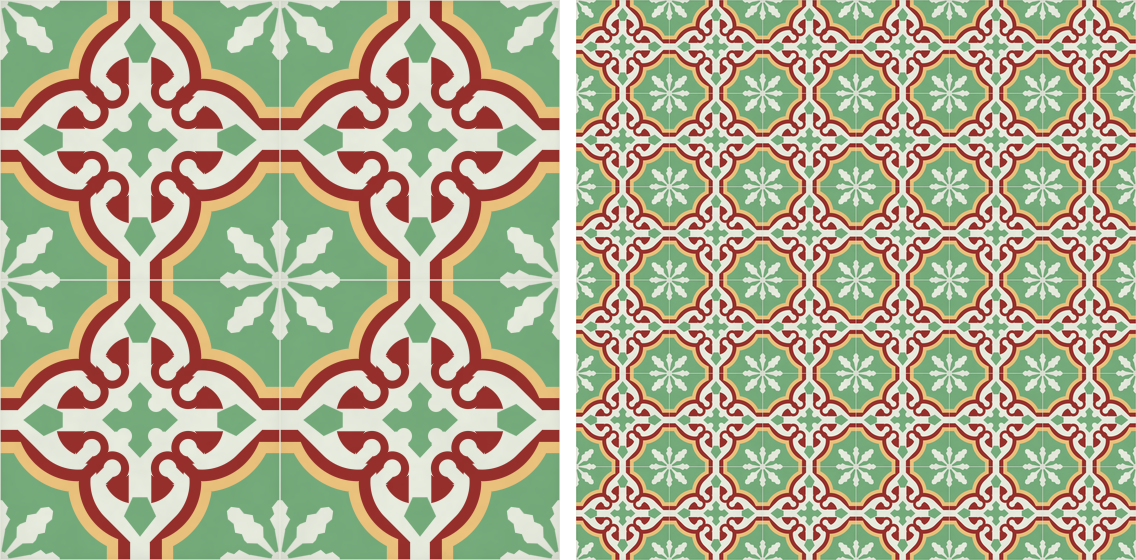
Left, the tile; right, the same tile 3 across and 3 down.
Give the GLSL for this pattern, as a WebGL 1 fragment shader.

```glsl
precision highp float;
// Encaustic cement tiles: a quatrefoil of red and yellow bands with curled
// leaves, a central cross and a corner snowflake. Each tile is folded into one
// eighth, and its shapes are layered as signed distances with wrapping mottle.

uniform vec2 u_resolution;

const float TILES = 2.0;            // tiles across and down
const float HALF_TILE = 192.0;      // design units from tile centre to edge
const vec3 WHITE  = vec3(0.90, 0.915, 0.865);
const vec3 GREEN  = vec3(0.455, 0.665, 0.480);
const vec3 RED    = vec3(0.585, 0.185, 0.170);
const vec3 YELLOW = vec3(0.915, 0.755, 0.485);
const vec3 GROUT  = vec3(0.90, 0.92, 0.87);
const vec2 LOBE = vec2(85.0, 0.0);  // centre of a quatrefoil lobe
const vec2 CURL = vec2(66.0, 38.0); // centre of a curl
const float WHITE_RADIUS = 68.0;
const float RED_RADIUS = 84.0;
const float YELLOW_RADIUS = 99.0;
const float GROUT_HALF = 0.9;
const float MOTTLE = 0.035;
const float MOTTLE_CELLS = 24.0;    // noise cells across the canvas

float hash(vec2 p) {
  return fract(sin(dot(p, vec2(127.1, 311.7))) * 43758.5453);
}

float wrappedNoise(vec2 p, float period) {
  vec2 i = floor(p), f = fract(p);
  f = f * f * (3.0 - 2.0 * f);
  vec2 a = mod(i, period), b = mod(i + 1.0, period);
  return mix(mix(hash(a), hash(vec2(b.x, a.y)), f.x),
             mix(hash(vec2(a.x, b.y)), hash(b), f.x), f.y);
}

float capsule(vec2 p, vec2 a, vec2 b, float radius) {
  vec2 ab = b - a;
  float t = clamp(dot(p - a, ab) / dot(ab, ab), 0.0, 1.0);
  return length(p - a - ab * t) - radius;
}

// Carries a half-width on to the value "next" between a and b
float ramp(float width, float next, float a, float b, float u) {
  return mix(width, next, clamp((u - a) / (b - a), 0.0, 1.0));
}

// Lobe joined to the straight channel that leaves the tile
float lobeBand(vec2 q, float radius, float channel) {
  return min(length(q - LOBE) - radius, max(q.y - channel, LOBE.x - q.x));
}

float whiteField(vec2 q) {
  float tangent = WHITE_RADIUS * 0.70711;
  float spout = max((q.x + q.y - LOBE.x) * 0.70711 - WHITE_RADIUS,
                    LOBE.x + tangent - q.x);
  float field = min(lobeBand(q, WHITE_RADIUS, 13.5), spout);
  return min(field, length(q) - 40.0);
}

float kite(vec2 q) {
  float w = ramp(10.0, 22.0, 106.0, 132.0, q.x);
  w = ramp(w, 0.0, 132.0, 160.0, q.x);
  return max((q.y - w) * 0.8, max(106.0 - q.x, q.x - 160.0));
}

float cross4(vec2 q) {
  float w = ramp(16.0, 0.0, 35.0, 52.0, q.x);
  float arm = max((q.y - w) * 0.75, q.x - 52.0);
  return max(arm, 11.0 - length(q - 22.0));
}

float curlAndLeaf(vec2 q) {
  float ring = abs(length(q - CURL) - 17.5) - 5.5;
  ring = max(ring, -capsule(q, CURL, CURL + 26.0, 9.0));
  float stem = capsule(q, vec2(50.0), vec2(78.0), 8.0);
  float leaf = max(15.5 - q.y, length(q - vec2(72.0, 8.0)) - 42.5);
  leaf = max(leaf, dot(q - vec2(89.0, 47.0), vec2(-0.922, 0.387)));
  return min(min(ring, stem), leaf);
}

// c is measured from the tile corner, with c.x <= c.y
float snowflake(vec2 c) {
  float u = c.y;
  float w = ramp(2.5, 7.0, 15.0, 40.0, u);
  w = ramp(w, 14.0, 42.0, 56.0, u);
  w = ramp(w, 8.0, 56.0, 63.0, u);
  w = ramp(w, 11.0, 63.0, 72.0, u);
  w = ramp(w, 3.0, 72.0, 82.0, u);
  float straight = max((c.x - w) * 0.8, u - 82.0);

  u = (c.x + c.y) * 0.70711;
  w = ramp(2.5, 6.0, 13.0, 38.0, u);
  w = ramp(w, 15.5, 38.0, 48.0, u);
  w = ramp(w, 12.0, 54.0, 62.0, u);
  w = ramp(w, 17.0, 62.0, 70.0, u);
  w = ramp(w, 10.0, 70.0, 80.0, u);
  w = ramp(w, 11.0, 80.0, 90.0, u);
  w = ramp(w, 4.0, 90.0, 99.0, u);
  float diagonal = max(((c.y - c.x) * 0.70711 - w) * 0.8, u - 99.0);
  return min(min(straight, diagonal), length(c) - 12.0);
}

void main() {
  vec2 uv = gl_FragCoord.xy / u_resolution;
  float pixel = 2.0 * HALF_TILE * TILES / min(u_resolution.x, u_resolution.y);
  vec2 q = abs(fract(uv * TILES) * 2.0 - 1.0) * HALF_TILE;
  q = vec2(max(q.x, q.y), min(q.x, q.y));
  vec2 corner = HALF_TILE - q;
  #define PAINT(d, ink) color = mix(ink, color, smoothstep(-0.7, 0.7, (d) / pixel))

  // Ground and bands, then the ornaments
  vec3 color = GREEN;
  PAINT(snowflake(corner), WHITE * (1.0 - 0.07 * exp(-length(corner) / 22.0)));
  PAINT(lobeBand(q, YELLOW_RADIUS, 45.5), YELLOW);
  PAINT(lobeBand(q, RED_RADIUS, 30.0), RED);
  PAINT(whiteField(q), WHITE);
  PAINT(min(kite(q), cross4(q)), GREEN);
  PAINT(curlAndLeaf(q), RED);

  // Soft pigment mottle and grout
  float mottle = 0.65 * wrappedNoise(uv * MOTTLE_CELLS, MOTTLE_CELLS)
               + 0.35 * wrappedNoise(uv * MOTTLE_CELLS * 4.0, MOTTLE_CELLS * 4.0);
  color *= 1.0 + MOTTLE * (mottle - 0.5);
  color *= 1.0 - 0.04 * exp(-corner.x / 5.0);
  PAINT(corner.x - GROUT_HALF, GROUT);
  gl_FragColor = vec4(color, 1.0);
}
```
